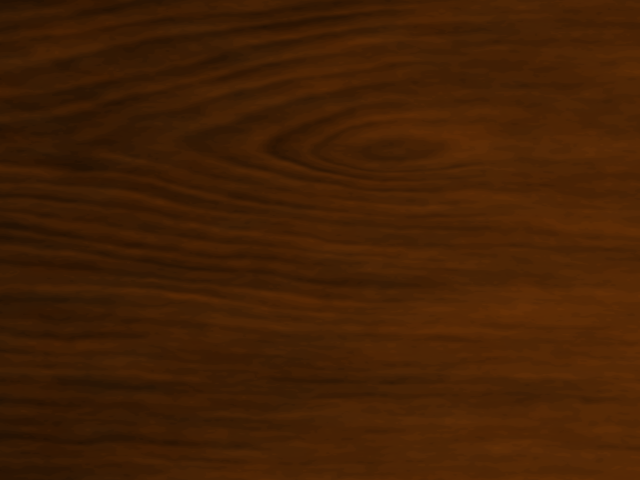
Give the GLSL for this texture, as a WebGL 2 fragment shader.

```glsl
#version 300 es
precision highp float;
// Dark walnut plank: arched growth rings opening to the right, with streaks and blotchy grain.

uniform vec2 u_resolution;
out vec4 fragColor;

float hash(ivec2 cell) {
    uvec2 q = uvec2(cell) * uvec2(1597u, 3343u);
    uint h = (q.x ^ (q.y << 7)) * 747797u + 28891u;
    h = (h ^ (h >> 15)) * 277803u;
    h = (h ^ (h >> 13)) * 99991u;
    return float((h ^ (h >> 16)) & 65535u) / 65535.0;
}

float noise(vec2 p) {
    ivec2 i = ivec2(floor(p));
    vec2 f = fract(p);
    f = f * f * (3.0 - 2.0 * f);
    return mix(mix(hash(i), hash(i + ivec2(1, 0)), f.x),
               mix(hash(i + ivec2(0, 1)), hash(i + ivec2(1, 1)), f.x), f.y);
}

// Signed noise with a second, finer octave
float grain(vec2 p) {
    return noise(p) * 0.67 + noise(p * 2.1 + 17.3) * 0.33 - 0.5;
}

float blob(vec2 p, vec2 center, vec2 radius) {
    vec2 d = (p - center) / radius;
    return exp(-dot(d, d));
}

// Height across the fibres: straight far away, nested arches near the axis
float fibreHeight(vec2 p) {
    float d = p.y - 0.70;
    float stretch = mix(1.15, 0.80, smoothstep(-0.12, 0.12, d));
    float spread = 0.17 * smoothstep(-0.05, 0.95, p.x) * exp(-6.0 * d * d);
    float knot = 0.05 * blob(p, vec2(0.80, 0.68), vec2(0.16, 0.06));
    return length(vec2(d * stretch, 0.025)) - spread - knot;
}

// Flat tone steps with smoothed borders
float posterize(float tone) {
    float n = tone * 2.0;
    float w = clamp(fwidth(n) * 0.7, 0.03, 0.5);
    return (floor(n) + smoothstep(0.5 - w, 0.5 + w, fract(n))) * 0.5;
}

void main() {
    vec2 p = gl_FragCoord.xy / u_resolution.y;
    float u = gl_FragCoord.x / u_resolution.x;

    // Slight waviness of the fibres
    vec2 bent = p + vec2(0.0, 0.022 * grain(p * vec2(3.0, 6.0))
                            + 0.008 * grain(p * vec2(13.0, 28.0)));
    float h = fibreHeight(bent);
    float along = p.x + 1.4 * (p.y - 0.70);

    // Light falls off toward the left and the top
    float tone = 0.78 + 1.75 * u + 0.9 * u * (1.0 - p.y) - 0.25 * p.y;

    // Growth rings, clearest around the arches
    float phase = h * 150.0 + 4.0 * grain(vec2(along * 2.0, h * 14.0));
    float clarity = mix(0.25, 0.62, smoothstep(0.25, 0.60, p.y))
                  * (1.0 - 0.75 * smoothstep(0.60, 1.15, p.x));
    float ring = sin(phase + 0.5 * sin(phase));
    tone += ring * clarity * (0.55 + 0.9 * noise(vec2(along * 4.0, h * 20.0) + 5.0));

    // Streaks that follow the fibres
    tone += 1.9 * grain(vec2(along * 2.2, h * 12.0) + 31.0);
    tone += 1.4 * grain(vec2(along * 4.5, h * 48.0) + 73.0);

    // Short dashes and fine flecks
    tone += 1.0 * grain(bent * vec2(22.0, 80.0) + 11.0);
    tone += 0.5 * grain(bent * vec2(60.0, 130.0) + 47.0);

    // Dark heart on the left, pale patches on the right
    tone -= 0.9 * blob(bent, vec2(0.17, 0.68), vec2(0.06, 0.07));
    tone -= 0.5 * blob(bent, vec2(0.45, 0.70), vec2(0.20, 0.03));
    tone += 0.7 * blob(bent, vec2(0.93, 0.75), vec2(0.15, 0.06));
    tone += 0.6 * blob(bent, vec2(1.20, 0.69), vec2(0.17, 0.03));
    tone += 0.4 * blob(bent, vec2(0.95, 0.37), vec2(0.25, 0.05));

    tone = clamp(tone, -0.3, 4.2);
    tone = mix(tone, posterize(tone), 0.7);

    // Walnut brown, with faint olive and reddish patches
    vec3 color = vec3(0.172, 0.081, 0.011) + vec3(0.053, 0.025, 0.003) * tone;
    float tint = grain(bent * vec2(10.0, 32.0) + 91.0) * (1.0 - 0.6 * u);
    color += vec3(-0.014, 0.012, 0.018) * tint;
    fragColor = vec4(color, 1.0);
}
```
